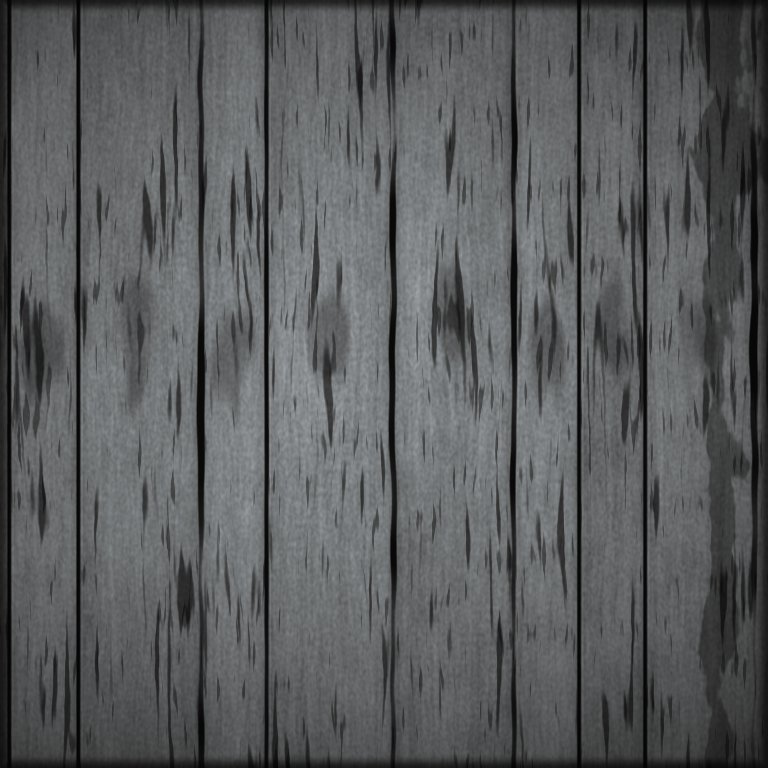
A three.js fragment shader for this texture:

```glsl
// Weathered grey wooden planks, upright, with dark seams, cracks, stains and a vignette.
varying vec2 vUv;

vec2 hashGradient(vec2 cell) {
  vec2 h = vec2(dot(cell, vec2(127.1, 311.7)), dot(cell, vec2(269.5, 183.3)));
  return 2.0 * fract(sin(h) * 43758.5) - 1.0;
}

// Gradient noise, roughly -0.7 to 0.7
float noise(vec2 p) {
  vec2 i = floor(p);
  vec2 f = p - i;
  vec2 u = f * f * f * (f * (f * 6.0 - 15.0) + 10.0);
  float a = dot(hashGradient(i), f);
  float b = dot(hashGradient(i + vec2(1.0, 0.0)), f - vec2(1.0, 0.0));
  float c = dot(hashGradient(i + vec2(0.0, 1.0)), f - vec2(0.0, 1.0));
  float d = dot(hashGradient(i + 1.0), f - 1.0);
  return mix(mix(a, b, u.x), mix(c, d, u.x), u.y);
}

float fbm(vec2 p) {
  float sum = 0.0;
  float amplitude = 0.6;
  for (int i = 0; i < 4; i++) {
    sum += amplitude * noise(p);
    p = p * 2.03 + 17.3;
    amplitude *= 0.55;
  }
  return sum;
}

void main() {
  vec2 uv = vUv;

  // Seam positions, and how open each one is
  mat3 seams = mat3(0.012, 0.102, 0.262, 0.347, 0.512, 0.669, 0.754, 0.840, 0.982);
  mat3 openness = mat3(1.0, 1.0, 0.25, 0.85, 0.3, 0.45, 1.0, 1.0, 0.1);
  float left = -0.08;
  float right = 1.08;
  float plank = 0.0;
  float gap = 0.0;
  float shade = 0.0;
  float rim = 0.0;
  for (int i = 0; i < 3; i++) {
    for (int j = 0; j < 3; j++) {
      float seam = seams[i][j];
      float open = openness[i][j];
      float ragged = noise(vec2(seam * 90.0, uv.y * 9.0));
      float wobble = (1.0 - open) * 0.006 * noise(vec2(seam * 50.0, uv.y * 14.0));
      float d = uv.x - seam - wobble;
      if (d > 0.0) {
        left = seam;
        plank += 1.0;
      } else {
        right = min(right, seam);
      }
      // Worn seams break up and widen towards mid height
      float wear = (1.0 - open) * (1.4 * ragged + 0.7 * exp(-18.0 * pow(uv.y - 0.52, 2.0)));
      float halfWidth = 0.0022 + 0.0035 * max(wear, -0.3);
      float strength = clamp(0.35 + 0.65 * open + wear, 0.2, 1.0);
      gap = max(gap, strength * (1.0 - smoothstep(halfWidth - 0.0012, halfWidth + 0.0016, abs(d))));
      shade = max(shade, exp(-abs(d) / 0.007) * (0.6 + 0.8 * ragged));
      rim = max(rim, open * (1.0 - smoothstep(0.0, 0.002, abs(d - 0.0048))));
    }
  }

  // Grain bends around one knot in the middle of each plank
  float centre = 0.5 * (left + right);
  float knotY = 0.55 + 0.02 * sin(plank * 4.0);
  vec2 toKnot = (uv - vec2(centre, knotY)) / vec2(0.035, 0.11);
  float knot = exp(-dot(toKnot, toKnot));
  vec2 grain = uv;
  grain.x = centre + (uv.x - centre) * (1.0 - 0.4 * knot);
  grain.x += 0.006 * noise(uv * vec2(12.0, 6.0) + plank * 3.7);
  grain.x += 0.0015 * noise(uv * vec2(60.0, 45.0));
  grain += plank * vec2(3.17, 1.73);

  // Long fibres, broad tone and fine surface grit
  float fibres = fbm(grain * vec2(75.0, 5.0));
  float hairs = noise(grain * vec2(210.0, 24.0));
  float tone = noise(grain * vec2(14.0, 2.5));
  float grit = noise(uv * vec2(250.0, 170.0)) + 0.6 * noise(uv * vec2(150.0, 95.0) + 40.0);
  float wood = 0.505 + 0.11 * fibres + 0.07 * hairs + 0.07 * tone + 0.085 * grit;
  wood += 0.02 * sin(plank * 2.4);

  // Short dark cracks, gathered in patches and around knots
  float patches = 0.5 * noise(grain * vec2(17.0, 4.0) + 9.0) + 0.16 * knot;
  float cracks = smoothstep(0.24, 0.46, noise(grain * vec2(115.0, 8.0)) + patches);
  float slivers = smoothstep(0.26, 0.46, noise(grain * vec2(190.0, 19.0) + 5.0) + 0.7 * patches);
  wood *= 1.0 - 0.58 * cracks;
  wood *= 1.0 - 0.42 * slivers;

  // Smudged knot hearts
  float heart = smoothstep(0.5, 0.95, knot + 0.7 * noise(grain * vec2(50.0, 9.0)));
  wood *= 1.0 - 0.28 * heart;

  // Blotchy damp stains down the right-hand plank
  float streak = 0.935 + 0.025 * noise(vec2(3.0, uv.y * 5.0));
  float damp = 0.45 * exp(-pow((uv.x - streak) / 0.025, 2.0));
  damp += 0.3 * smoothstep(0.88, 1.0, uv.x) * smoothstep(0.55, 1.0, uv.y);
  damp += 0.8 * fbm(uv * vec2(18.0, 7.0) + 31.0);
  float stain = smoothstep(0.24, 0.32, damp) * smoothstep(0.855, 0.89, uv.x);
  wood *= 1.0 - 0.36 * stain;

  // Seams with shadowed sides and a thin lit rim
  wood *= 1.0 - 0.4 * clamp(shade, 0.0, 1.0);
  wood += 0.07 * rim;
  wood = mix(wood, 0.035, gap);

  // Vignette and dark border
  vec2 fromMiddle = uv - vec2(0.46, 0.53);
  float light = 1.04 - 1.5 * fromMiddle.y * fromMiddle.y - 0.95 * fromMiddle.x * fromMiddle.x;
  vec2 border = min(uv, 1.0 - uv);
  light *= 0.35 + 0.65 * smoothstep(0.0, 0.018, min(border.x, border.y));

  float value = clamp(wood * light, 0.02, 0.7);
  vec3 tint = mix(vec3(1.0), vec3(0.975, 1.0, 1.015), smoothstep(0.1, 0.5, value));
  gl_FragColor = vec4(value * tint, 1.0);
}
```
